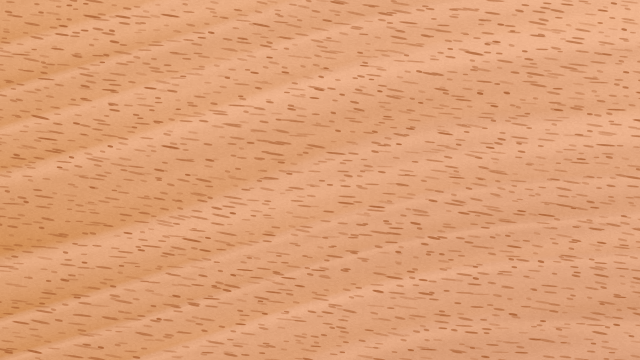
This texture is drawn by a WebGL 1 fragment shader. Its source:

```glsl
precision highp float;
uniform vec2 u_resolution;

vec2 hash2(vec2 cell) {
  vec2 q = vec2(dot(cell, vec2(127.1, 311.7)), dot(cell, vec2(269.5, 183.3)));
  return fract(sin(q) * 43758.5453);
}

// Short tapered pores, one per jittered cell
float flecks(vec2 p, vec2 cellSize, float seed) {
  vec2 home = floor(p / cellSize);
  float cover = 0.0;
  for (int j = -1; j <= 1; j++) {
    for (int i = -1; i <= 1; i++) {
      vec2 cell = home + vec2(float(i), float(j));
      vec2 place = hash2(cell + seed);
      vec2 shape = hash2(cell + seed + 57.3);
      vec2 d = p - (cell + 0.1 + 0.8 * place) * cellSize;
      d.y += d.x * (shape.y - 0.5) * 0.16;
      float halfLength = mix(0.008, 0.029, shape.x * shape.x);
      float along = d.x / halfLength;
      float halfWidth = mix(0.0016, 0.0031, shape.y) * (1.0 - 0.5 * along * along);
      float body = 1.0 - smoothstep(-0.0016, 0.0022, abs(d.y) - halfWidth);
      float ends = 1.0 - smoothstep(0.7, 1.15, abs(along));
      float strength = mix(0.3, 1.0, fract(place.x * 7.0 + shape.y * 3.0));
      cover = max(cover, body * ends * strength);
    }
  }
  return cover;
}

// Soft, uneven growth streaks from layered sines
float streaks(float v, float x) {
  return 0.45 * sin(v * 19.0 + 1.3 * sin(x * 1.7))
       + 0.30 * sin(v * 43.0 + 2.0 + sin(x * 2.3))
       + 0.25 * sin(v * 87.0 + 1.5 * sin(x * 3.1 + v * 5.0));
}

void main() {
  vec2 p = gl_FragCoord.xy / u_resolution.y;

  vec3 paleWood = vec3(0.945, 0.715, 0.565);
  vec3 shadeWood = vec3(0.835, 0.600, 0.460);
  vec3 honeyWood = vec3(0.865, 0.620, 0.430);
  vec3 orangeWood = vec3(0.800, 0.520, 0.270);
  vec3 poreBrown = vec3(0.660, 0.370, 0.190);

  // Growth bands climb to the right and flatten out
  float v = p.y - 0.36 * p.x + 0.07 * p.x * p.x;
  float grain = streaks(v, p.x);

  // Broad light and shade
  float shade = 0.42 + 0.25 * grain + 0.55 * (0.5 - p.y)
              + 0.10 * sin(p.x * 3.2 + p.y * 2.0 + 2.5);
  vec3 color = mix(paleWood, shadeWood, clamp(shade, 0.0, 1.0));

  // Warm bands, strongest at the left, each with a crisp lower edge
  float phase = v * 6.5 + 0.35 * sin(v * 9.0) + 0.15 * sin(p.x * 4.0);
  float f = fract(phase);
  float band = smoothstep(0.0, 0.12, f) * (1.0 - f) * (1.0 - f);
  float bandPower = 0.5 + 0.5 * hash2(vec2(floor(phase), 4.0)).x;
  float leftness = exp(-1.5 * p.x);
  color = mix(color, honeyWood, clamp(0.75 * leftness + 0.15 * grain, 0.0, 0.7));
  color = mix(color, orangeWood, band * bandPower * (0.85 * leftness + 0.10));

  // Pale rays just under the warm bands
  float ray = smoothstep(0.72, 0.92, f) * (1.0 - smoothstep(0.93, 1.0, f));
  color = mix(color, paleWood, 0.4 * ray);

  // Pores run slightly downhill
  vec2 along = vec2(0.992, -0.126);
  vec2 q = vec2(dot(p, along), dot(p, vec2(-along.y, along.x)));
  q.y += 0.004 * sin(q.x * 5.0 + q.y * 9.0);
  float pores = max(flecks(q, vec2(0.083, 0.032), 3.0),
                    0.8 * flecks(q + 0.37, vec2(0.061, 0.027), 91.0));
  color = mix(color, poreBrown, 0.85 * pores);

  // Fine mottling
  float speck = hash2(floor(q * vec2(150.0, 260.0))).x - 0.5;
  color += 0.022 * speck;

  gl_FragColor = vec4(clamp(color, 0.0, 1.0), 1.0);
}
```
